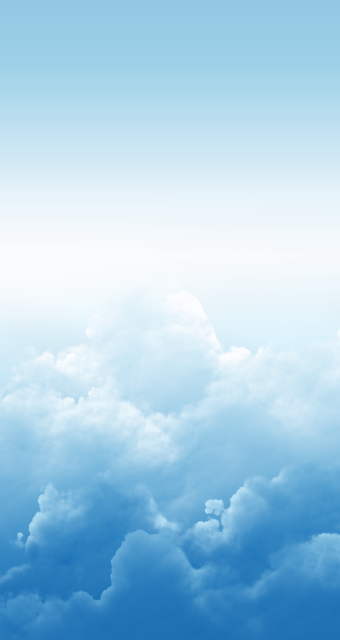
This texture is drawn by a Shadertoy shader. Its source:

```glsl
const float ASPECT = 0.53125;
const int RIDGE_POINTS = 13;

vec2 hash2(vec2 cell) {
    vec2 q = vec2(dot(cell, vec2(127.1, 311.7)), dot(cell, vec2(269.5, 183.3)));
    return fract(sin(q) * 43758.5);
}

// Squared distance to the nearest scattered cell centre
float cellular(vec2 p) {
    vec2 cell = floor(p), local = fract(p);
    float nearest = 2.0;
    for (int y = -1; y <= 1; y++)
    for (int x = -1; x <= 1; x++) {
        vec2 offset = vec2(x, y);
        vec2 toCentre = offset + 0.15 + 0.7 * hash2(cell + offset) - local;
        nearest = min(nearest, dot(toCentre, toCentre));
    }
    return nearest;
}

// Rounded puffs carrying ever smaller puffs
float billow(vec2 p, float seed) {
    vec2 q = p * 13.0 + seed;
    float sum = 0.0, weight = 0.52;
    for (int i = 0; i < 5; i++) {
        sum += weight * (1.0 - cellular(q));
        q = mat2(0.8, 0.6, -0.6, 0.8) * q * 2.03 + 7.3;
        weight *= 0.48;
    }
    return sum - 0.78;
}

float softWaves(vec2 p) {
    float sum = 0.0, weight = 0.5;
    for (int i = 0; i < 4; i++) {
        p += 0.6 * sin(p.yx * 1.3 + float(i));
        sum += weight * sin(p.x) * cos(p.y);
        p = mat2(1.3, 1.1, -1.1, 1.3) * p;
        weight *= 0.55;
    }
    return sum;
}

// Colour of the air, from the deep blue floor to the upper sky
vec3 air(float height) {
    vec3 stops[11] = vec3[11](
        vec3(0.12, 0.44, 0.70), vec3(0.18, 0.51, 0.75), vec3(0.38, 0.66, 0.83),
        vec3(0.59, 0.79, 0.90), vec3(0.76, 0.89, 0.95), vec3(0.88, 0.95, 0.98),
        vec3(0.97, 0.98, 0.99), vec3(0.90, 0.95, 0.98), vec3(0.75, 0.88, 0.94),
        vec3(0.62, 0.82, 0.91), vec3(0.57, 0.78, 0.89));
    float t = clamp(height, 0.0, 0.9999) * 10.0;
    int i = int(t);
    return mix(stops[i], stops[i + 1], fract(t));
}

float ridgeHeight(float x, float ridge[RIDGE_POINTS]) {
    float t = clamp(x / ASPECT, 0.0, 0.9999) * float(RIDGE_POINTS - 1);
    int i = int(t);
    float f = fract(t);
    return mix(ridge[i], ridge[i + 1], mix(f, smoothstep(0.0, 1.0, f), 0.5));
}

// Lays one cloud bank over the base, lit in patches along its upper edge
vec3 cloudBank(vec3 base, vec2 p, float ridge[RIDGE_POINTS], vec3 litColor,
               float fade, float drop, float thickness, float seed) {
    float puff = billow(p, seed);
    float relief = puff - billow(p + vec2(-0.004, 0.007), seed);
    float depth = ridgeHeight(p.x + 0.07 * puff, ridge) + 0.12 * puff - p.y;
    float below = max(depth, 0.0);
    float mist = softWaves(p * vec2(19.0, 23.0) + seed);
    float falloff = exp(-pow(below / (fade * (1.0 + 0.8 * mist)), 1.5));
    float patches = clamp(0.85 + 0.9 * mist, 0.35, 1.1);
    float light = falloff * patches * (0.78 + 2.3 * relief + 0.7 * puff);
    light += (0.8 * relief + 0.25 * puff + 0.12 * mist) * exp(-below / 0.12);
    vec3 color = mix(air(p.y - drop), litColor, clamp(light, -0.15, 1.0));
    float softness = mix(0.022, 0.004, smoothstep(-0.35, 0.15, mist));
    float cover = smoothstep(-softness, softness, depth) * exp(-below / thickness);
    return mix(base, color, cover);
}

void mainImage(out vec4 fragColor, in vec2 fragCoord) {
    vec2 p = fragCoord / iResolution.xy * vec2(ASPECT, 1.0);

    // Sky, pale horizon glow and thin haze
    vec3 color = air(p.y);
    vec2 glow = (p - vec2(0.04, 0.575)) / vec2(0.28, 0.07);
    color = mix(color, vec3(0.99), 0.7 * exp(-dot(glow, glow)));
    float hazeBand = smoothstep(0.58, 0.46, p.y);
    color += 0.03 * hazeBand * softWaves(p * vec2(9.0, 22.0));

    // Far white tower and the shelf before it
    float tower[RIDGE_POINTS] = float[RIDGE_POINTS](0.388, 0.437, 0.447, 0.463,
        0.538, 0.550, 0.561, 0.528, 0.447, 0.443, 0.445, 0.456, 0.479);
    color = cloudBank(color, p, tower, vec3(0.99, 0.99, 1.0), 0.11, 0.03, 0.35, 3.7);
    float shelf[RIDGE_POINTS] = float[RIDGE_POINTS](0.360, 0.410, 0.425, 0.440,
        0.450, 0.500, 0.508, 0.492, 0.420, 0.400, 0.405, 0.425, 0.460);
    color = cloudBank(color, p, shelf, vec3(0.98, 0.99, 1.0), 0.055, 0.035, 0.25, 51.3);

    // Middle bank rising to the right
    float middle[RIDGE_POINTS] = float[RIDGE_POINTS](0.390, 0.398, 0.368, 0.396,
        0.398, 0.360, 0.336, 0.378, 0.408, 0.430, 0.437, 0.447, 0.464);
    color = cloudBank(color, p, middle, vec3(0.93, 0.97, 0.99), 0.085, 0.02, 0.22, 11.2);

    // Near blue bank with bright rims
    float near[RIDGE_POINTS] = float[RIDGE_POINTS](0.100, 0.200, 0.228, 0.222,
        0.253, 0.247, 0.177, 0.169, 0.216, 0.251, 0.280, 0.284, 0.271);
    vec3 rim = mix(vec3(0.66, 0.84, 0.93), vec3(0.75, 0.89, 0.96), p.x / ASPECT);
    color = cloudBank(color, p, near, rim, 0.038, 0.065, 0.5, 23.4);

    // Dissolving foreground wisps
    float front[RIDGE_POINTS] = float[RIDGE_POINTS](0.050, 0.060, 0.070, 0.100,
        0.140, 0.177, 0.165, 0.105, 0.100, 0.090, 0.138, 0.147, 0.160);
    vec3 dimRim = mix(vec3(0.30, 0.60, 0.80), vec3(0.60, 0.81, 0.91), p.x / ASPECT);
    color = cloudBank(color, p, front, dimRim, 0.04, 0.01, 0.15, 37.9);

    fragColor = vec4(clamp(color, 0.0, 1.0), 1.0);
}
```
